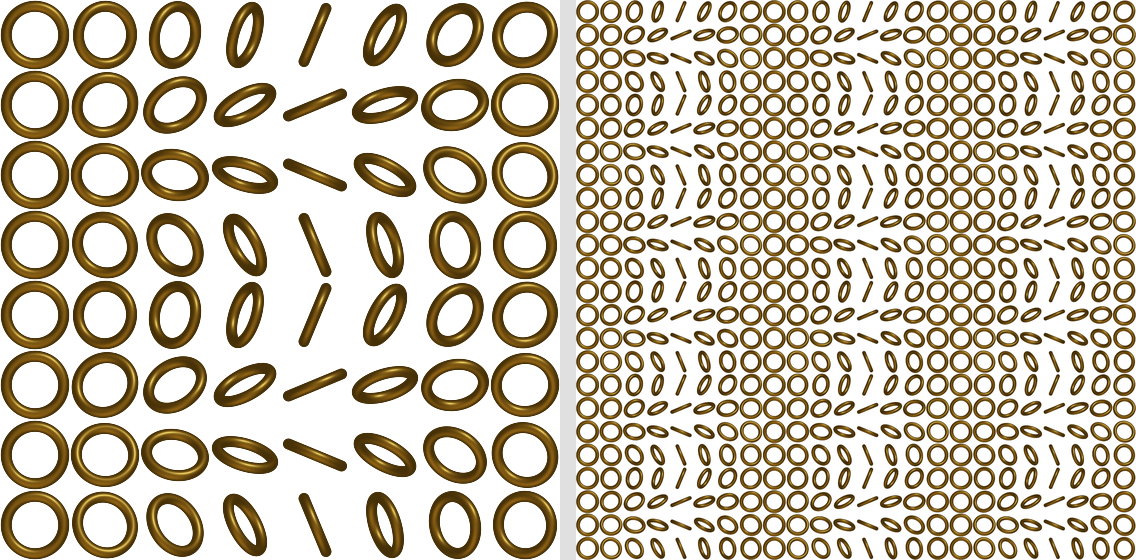
Left, the tile; right, the same tile 3 across and 3 down.
Reproduce this pattern procedurally as a WebGL 2 fragment shader.

```glsl
#version 300 es
precision highp float;
// An 8 by 8 grid of polished gold rings, each turned a step further than the last.
uniform vec2 u_resolution;
out vec4 fragColor;

const float PI = 3.14159265;

// Vector from the ring's core circle to p, for a ring with the given axis.
vec3 fromCore(vec3 p, vec3 axis) {
    vec3 radial = p - axis * dot(p, axis);
    return p - radial * (0.41 / max(length(radial), 1e-4));
}

// Gold lit from the upper right, with a warm bounce from below.
vec3 goldShade(vec3 normal) {
    float key = max(dot(normal, normalize(vec3(0.25, 0.40, 0.88))), 0.0);
    float bounce = max(dot(normal, normalize(vec3(-0.10, -0.48, 0.87))), 0.0);
    vec3 gold = vec3(0.27, 0.185, 0.03);
    gold += vec3(0.28, 0.21, 0.06) * pow(key, 7.0);
    gold += vec3(0.28, 0.19, 0.045) * pow(bounce, 8.0);
    gold += vec3(0.38, 0.42, 0.30) * pow(key, 45.0);
    return gold;
}

void main() {
    vec2 grid = gl_FragCoord.xy / u_resolution * 8.0;
    vec2 cell = floor(grid);
    vec2 local = fract(grid) - 0.5;
    float pixel = 8.0 / min(u_resolution.x, u_resolution.y);

    // Steps run left to right, then down the rows.
    float stepIndex = (7.0 - cell.y) * 8.0 + cell.x;
    float heading = PI * (0.5 - stepIndex / 32.0);
    float tilt = PI * stepIndex / 8.0;
    vec3 axis = vec3(sin(tilt) * vec2(sin(heading), -cos(heading)), cos(tilt));

    // March straight into the cell, keeping the closest approach for soft edges.
    float tubeRadius = 0.079 - 0.5 * pixel;
    float nearest = 1.0;
    vec3 nearestOffset = vec3(0.0, 0.0, 1.0);
    float depth = 0.52;
    for (int i = 0; i < 72; i++) {
        vec3 offset = fromCore(vec3(local, depth), axis);
        float dist = length(offset) - tubeRadius;
        if (dist < nearest) {
            nearest = dist;
            nearestOffset = offset;
        }
        if (dist < 0.0005 || depth < -0.52) break;
        depth -= dist;
    }

    // Lay the ring over white.
    float coverage = 1.0 - smoothstep(0.0, pixel, nearest);
    vec3 color = mix(vec3(1.0), goldShade(normalize(nearestOffset)), coverage);
    fragColor = vec4(color, 1.0);
}
```
